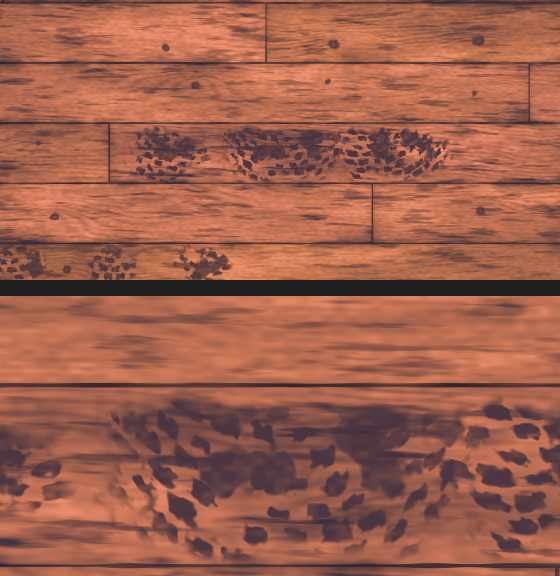
Top, the full canvas; bottom, a detail of the centre.
Reproduce this texture procedurally as a WebGL 2 fragment shader.

```glsl
#version 300 es
precision highp float;

#define PLANK_HEIGHT 0.2148
#define TOP_OFFSET 0.010
#define JOINT_STEP 0.94
#define JOINT_WRAP 2.44
#define SEAM_WIDTH 0.0022
#define RING_DENSITY 58.0
#define KNOT_SPACING 0.47
#define LUG_PITCH vec2(0.046, 0.030)
#define BASE_TONE 0.86
#define STAIN_TONE 0.05

uniform vec2 u_resolution;
out vec4 fragColor;

float hash(vec2 p) {
    vec3 q = fract(vec3(p.xyx) * 0.1031);
    q += dot(q, q.yzx + 33.33);
    return fract((q.x + q.y) * q.z);
}

float noise(vec2 p) {
    vec2 i = floor(p), f = fract(p);
    f = f * f * (3.0 - 2.0 * f);
    return mix(mix(hash(i), hash(i + vec2(1, 0)), f.x),
               mix(hash(i + vec2(0, 1)), hash(i + vec2(1, 1)), f.x), f.y);
}

float fbm(vec2 p) {
    float sum = 0.0, amp = 0.533;
    for (int i = 0; i < 4; i++) {
        sum += amp * noise(p);
        p = p * 2.03 + 17.3;
        amp *= 0.5;
    }
    return sum;
}

// Tone 0..1 from blue-black stain through brown to pale orange
vec3 woodRamp(float t) {
    vec3 c = mix(vec3(0.25, 0.19, 0.24), vec3(0.57, 0.35, 0.28), clamp(t / 0.5, 0.0, 1.0));
    c = mix(c, vec3(0.78, 0.46, 0.33), clamp((t - 0.5) / 0.3, 0.0, 1.0));
    return mix(c, vec3(0.93, 0.57, 0.43), clamp((t - 0.8) / 0.2, 0.0, 1.0));
}

// Worn sole mark: bent rows of soft lugs with smears between them
float treadPrint(vec2 q, vec2 size, float angle, float seed) {
    float c = cos(angle), s = sin(angle);
    float reach = length(q / size) + (fbm(q * 13.0 + seed) - 0.5) * 0.9;
    float mask = 1.0 - smoothstep(0.8, 1.05, reach);
    float smear = smoothstep(0.54, 0.64, fbm(q * 17.0 + seed * 2.0));
    q = mat2(c, -s, s, c) * q;
    q.y += 2.0 * q.x * q.x;
    q += 0.008 * (vec2(noise(q * 28.0 + seed), noise(q * 28.0 - seed)) - 0.5);
    vec2 grid = q / LUG_PITCH;
    grid.x += 0.5 * mod(floor(grid.y), 2.0);
    vec2 cell = floor(grid) + seed;
    vec2 shift = 0.2 * (vec2(hash(cell), hash(cell + 7.7)) - 0.5);
    vec2 halfSize = LUG_PITCH * mix(0.25, 0.40, hash(cell + 3.1));
    vec2 d = abs((fract(grid) - 0.5 - shift) * LUG_PITCH) - halfSize + 0.005;
    float dist = length(max(d, 0.0)) + min(max(d.x, d.y), 0.0) - 0.005;
    dist += (noise(q * 150.0 + seed) - 0.5) * 0.009;
    float lug = (1.0 - smoothstep(-0.003, 0.003, dist)) * step(0.12, hash(cell + 5.3));
    return mask * max(lug, 0.9 * smear);
}

void main() {
    vec2 p = gl_FragCoord.xy / u_resolution.y;
    float px = 1.0 / u_resolution.y;
    float depth = 1.0 - p.y;

    // Plank layout
    float rows = (depth - TOP_OFFSET) / PLANK_HEIGHT;
    float row = floor(rows);
    float across = fract(rows);
    float joint = mod(0.95 + row * JOINT_STEP, JOINT_WRAP);
    vec2 plank = vec2(row + 5.0, step(joint, p.x));
    float id = hash(plank * 7.1 + 2.0);
    float edge = min(across, 1.0 - across) * PLANK_HEIGHT;
    float jointDist = abs(p.x - joint);
    vec2 g = vec2(p.x, depth - (id - 0.35) * 0.06 * p.x) + plank * vec2(9.3, 5.7);

    // Knots push the growth rings aside
    float knot = 0.0, bulge = 0.0;
    float slot = floor(p.x / KNOT_SPACING);
    for (int i = -1; i <= 1; i++) {
        vec2 k = vec2(slot + float(i), row + 11.0);
        vec2 center = vec2((k.x + 0.2 + 0.6 * hash(k)) * KNOT_SPACING,
                           (0.25 + 0.5 * hash(k + 4.0)) * PLANK_HEIGHT);
        vec2 d = vec2(p.x, across * PLANK_HEIGHT) - center;
        float present = step(0.35, hash(k + 8.0));
        float radius = mix(0.006, 0.017, hash(k + 6.0));
        float r = length(d * vec2(0.9, 1.0)) + (noise(p * 90.0) - 0.5) * 0.008;
        float rim = 1.0 - smoothstep(radius * 0.7, radius * 1.3 + px, r);
        float core = 1.0 - smoothstep(0.0, radius * 0.7, r);
        knot = max(knot, present * (rim - 0.4 * core));
        bulge += present * exp(-dot(d * vec2(9.0, 22.0), d * vec2(9.0, 22.0)));
    }

    // Grain: rings, fibres, mottling and short dark pores
    float field = g.y * RING_DENSITY + 9.0 * fbm(g * vec2(1.6, 5.0)) + 2.5 * bulge;
    float ring = pow(0.5 + 0.5 * sin(field * 6.2832), 2.0);
    ring *= smoothstep(0.25, 0.7, noise(g * vec2(5.0, 20.0)));
    float fibre = 0.5 * noise(g * vec2(18.0, 210.0)) + 0.5 * noise(g * vec2(70.0, 150.0));
    float streak = smoothstep(0.60, 0.78, fbm(g * vec2(8.0, 75.0) + 31.0));
    float tone = BASE_TONE + (id - 0.5) * 0.06;
    tone += (fbm(g * vec2(2.2, 11.0) + 3.0) - 0.5) * 0.55;
    tone += (fibre - 0.5) * 0.28 - 0.15 * ring - streak * mix(0.18, 0.42, id);
    tone -= 0.08 * bulge;

    // Grime gathered along edges and in scattered patches
    float patches = fbm(p * vec2(7.0, 18.0) + 40.0);
    tone -= 0.20 * exp(-edge * 130.0);
    tone -= 0.5 * exp(-edge * 50.0) * smoothstep(0.42, 0.72, patches);
    tone -= 0.35 * exp(-jointDist * 45.0) * patches;
    tone -= 0.3 * smoothstep(0.62, 0.78, fbm(p * vec2(8.0, 40.0) + 70.0));
    float walked = 1.0 - smoothstep(0.06, 0.12, abs(depth - 0.545));
    tone -= walked * (0.07 + 0.30 * smoothstep(0.4, 0.7, fbm(p * vec2(4.0, 10.0) + 12.0)));

    // Sole marks along two planks
    float ink = 0.0;
    for (int i = 0; i < 3; i++) {
        float n = float(i);
        vec2 q = vec2(p.x, depth);
        vec2 reach = vec2(0.14 + 0.09 * min(n, 1.0), 0.10);
        ink = max(ink, treadPrint(q - vec2(0.59 + 0.41 * n, 0.545), reach, 0.5 - 0.45 * n, n * 13.0 + 4.0));
        ink = max(ink, 0.85 * treadPrint(q - vec2(0.06 + 0.33 * n, 0.945), vec2(0.10, 0.075), 0.3 * n - 0.2, n * 9.0 + 51.0));
    }
    ink *= 0.65 + 0.5 * noise(p * vec2(80.0, 130.0));
    tone = mix(tone, STAIN_TONE, clamp(ink, 0.0, 0.95));
    tone = mix(tone, 0.08, 0.85 * knot);

    // Corner falloff and plank tint
    vec2 v = (p / vec2(u_resolution.x * px, 1.0) - 0.5) * 2.0;
    tone -= 0.23 * smoothstep(0.3, 1.9, dot(v, v)) * clamp(tone * 2.0, 0.0, 1.0);
    vec3 color = woodRamp(tone) * mix(vec3(1.0, 1.01, 0.95), vec3(1.0, 0.98, 1.04), id);

    // Gaps between boards, thinning where the boards touch
    float ragged = SEAM_WIDTH * (0.5 + 0.9 * noise(p * vec2(22.0, 3.0)));
    float gap = 1.0 - smoothstep(ragged - px * 0.5, ragged + px * 0.7, min(edge, jointDist));
    gap *= 0.6 + 0.4 * noise(p * vec2(14.0, 9.0) + 5.0);
    color = mix(color, vec3(0.19, 0.14, 0.17), gap);
    fragColor = vec4(color, 1.0);
}
```
